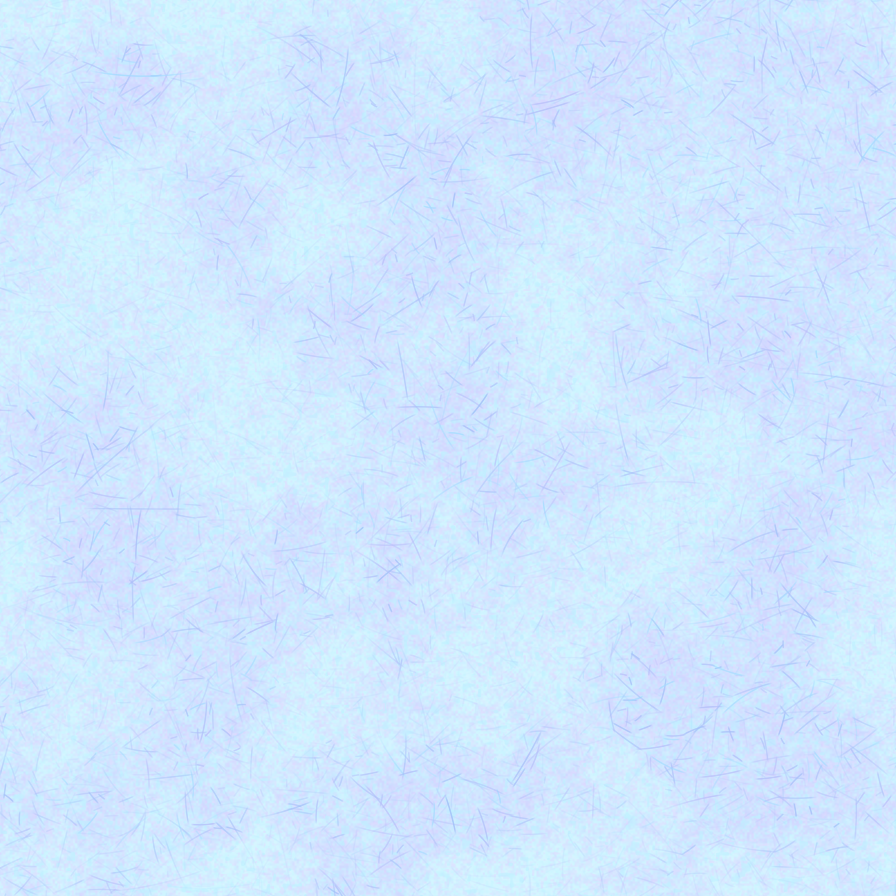
A WebGL 2 fragment shader for this texture:

```glsl
#version 300 es
precision highp float;
// Pale fibrous paper: a mottled ice-blue and lavender ground with fine grain,
// strewn with thin, slightly bowed fibres. Fibres are scattered in jittered
// grid cells at several scales and gather where a cloud noise is dense.
uniform vec2 u_resolution;
out vec4 outColor;

// Integer hash giving three values in 0..1
vec3 hash3(ivec2 cell, int id) {
  uvec3 v = uvec3(ivec3(cell + 4096, id)) * 1664525u + 1013904223u;
  v.x += v.y * v.z; v.y += v.z * v.x; v.z += v.x * v.y;
  v ^= v >> 16u;
  v.x += v.y * v.z; v.y += v.z * v.x; v.z += v.x * v.y;
  return vec3(v >> 8u) / 16777216.0;
}

float noise(vec2 p, int seed) {
  ivec2 i = ivec2(floor(p));
  vec2 f = fract(p);
  f = f * f * (3.0 - 2.0 * f);
  float low = mix(hash3(i, seed).x, hash3(i + ivec2(1, 0), seed).x, f.x);
  float high = mix(hash3(i + ivec2(0, 1), seed).x, hash3(i + ivec2(1, 1), seed).x, f.x);
  return mix(low, high, f.y);
}

float clouds(vec2 p, int seed) {
  float sum = 0.0, amplitude = 0.5;
  for (int i = 0; i < 5; i++) {
    sum += amplitude * noise(p, seed + i);
    p = mat2(1.6, 1.2, -1.2, 1.6) * p + 3.7;
    amplitude *= 0.55;
  }
  return sum / 1.055;
}

// Lays one scale of fibres over the colour
vec3 addFibres(vec3 color, vec2 p, float cells, int count, float density, int seed) {
  vec2 q = p * cells;
  ivec2 home = ivec2(floor(q));
  float pixel = cells / u_resolution.y;
  float halfWidth = 0.0005 * cells;
  for (int y = -1; y <= 1; y++)
  for (int x = -1; x <= 1; x++)
  for (int k = 0; k < count; k++) {
    ivec2 cell = home + ivec2(x, y);
    vec3 place = hash3(cell, seed + 2 * k);
    vec3 style = hash3(cell, seed + 2 * k + 1);
    float angle = place.z * 6.2832;
    vec2 along = vec2(cos(angle), sin(angle));
    vec2 offset = q - vec2(cell) - place.xy;
    float halfLength = mix(0.14, 0.62, style.x * style.x);
    float t = dot(offset, along) / halfLength;
    float bow = (style.z - 0.5) * 0.22 * halfLength * (1.0 - t * t);
    float across = abs(dot(offset, vec2(-along.y, along.x)) - bow);
    float body = 1.0 - smoothstep(halfWidth - 0.3 * pixel, halfWidth + 0.9 * pixel, across);
    float taper = 1.0 - smoothstep(0.65, 1.0, abs(t));
    float strength = mix(0.12, 0.8, style.y * style.y) * mix(0.22, 1.0, density);
    vec3 ink = mix(vec3(0.62, 0.75, 0.97), vec3(0.73, 0.75, 0.98), place.x);
    ink = mix(ink, vec3(0.64, 0.86, 1.0), step(0.86, style.z));
    color = mix(color, ink, body * taper * strength);
  }
  return color;
}

void main() {
  vec2 p = gl_FragCoord.xy / u_resolution.y;
  float cloud = clouds(p * 8.0, 11);
  float density = smoothstep(0.36, 0.66, cloud);

  // Mottled ground, from icy cyan to lavender
  float grain = noise(p * 400.0, 31) - 0.5;
  float mottle = noise(p * 110.0, 37) - 0.5;
  float tint = 0.4 + 1.5 * (cloud - 0.5) + 0.8 * mottle + 0.95 * grain;
  vec3 color = mix(vec3(0.822, 0.952, 1.0), vec3(0.845, 0.875, 1.0), clamp(tint, -0.1, 1.15));
  color.r += 0.05 * (noise(p * 360.0 + 7.3, 41) - 0.5);
  color.rg -= vec2(0.022, 0.016) * density;

  // Small cyan and pink flecks
  float cyanFleck = smoothstep(0.7, 0.92, noise(p * 170.0, 43));
  float pinkFleck = smoothstep(0.76, 0.95, noise(p * 210.0, 47));
  color = mix(color, vec3(0.74, 0.94, 1.0), 0.6 * cyanFleck);
  color = mix(color, vec3(0.88, 0.86, 1.0), 0.5 * pinkFleck);

  // Fine short fibres below, longer ones above
  color = addFibres(color, p, 30.0, 4, density, 100);
  color = addFibres(color, p, 16.0, 6, density, 200);
  color = addFibres(color, p, 9.0, 2, density, 300);
  outColor = vec4(clamp(color, 0.0, 1.0), 1.0);
}
```
